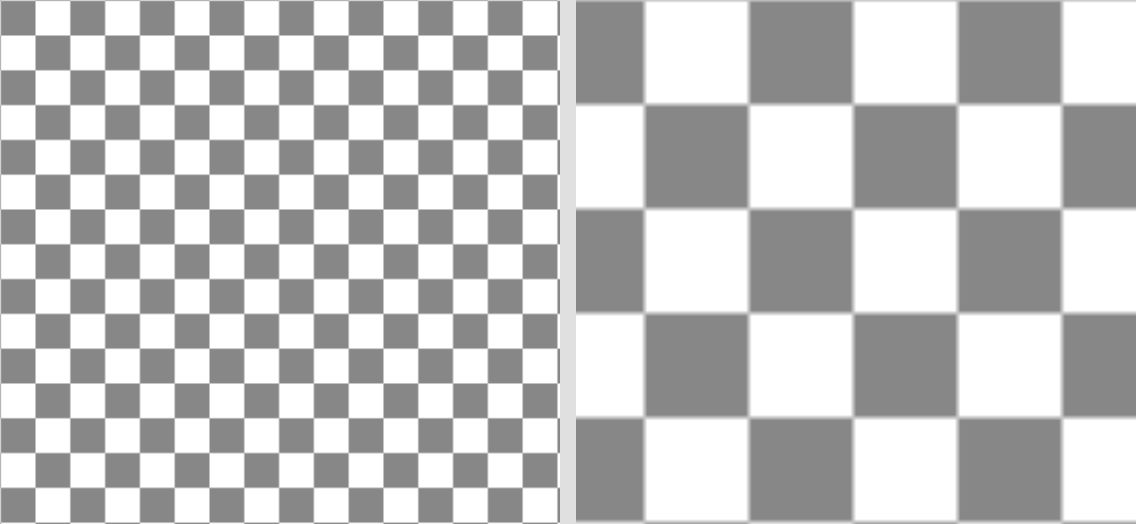
Left, the full canvas; right, a detail of the centre.
Reproduce this pattern procedurally as a WebGL 1 fragment shader.

```glsl
precision highp float;
// Grey and white checkerboard, sixteen by fifteen squares, with softened edges.

uniform vec2 u_resolution;

// Signed distance to the nearest cell border: positive in even cells, negative in odd ones.
vec2 alternatingDistance(vec2 cell) {
    return 0.5 - abs(mod(cell + 0.5, 2.0) - 1.0);
}

void main() {
    // Canvas-height units measured from the upper left, then scaled to square cells.
    vec2 fromTop = vec2(gl_FragCoord.x, u_resolution.y - gl_FragCoord.y) / u_resolution.y;
    float pitch = 0.0664;
    vec2 cell = (fromTop - 0.0014) / pitch;

    // Soft border, never narrower than one pixel.
    float halfEdge = max(0.028, 0.5 / (pitch * u_resolution.y));
    vec2 side = clamp(alternatingDistance(cell) / halfEdge, -1.0, 1.0);

    // The product of both axes alternates like a checkerboard.
    float greyAmount = 0.5 + 0.5 * side.x * side.y;
    gl_FragColor = vec4(mix(vec3(1.0), vec3(0.53), greyAmount), 1.0);
}
```
